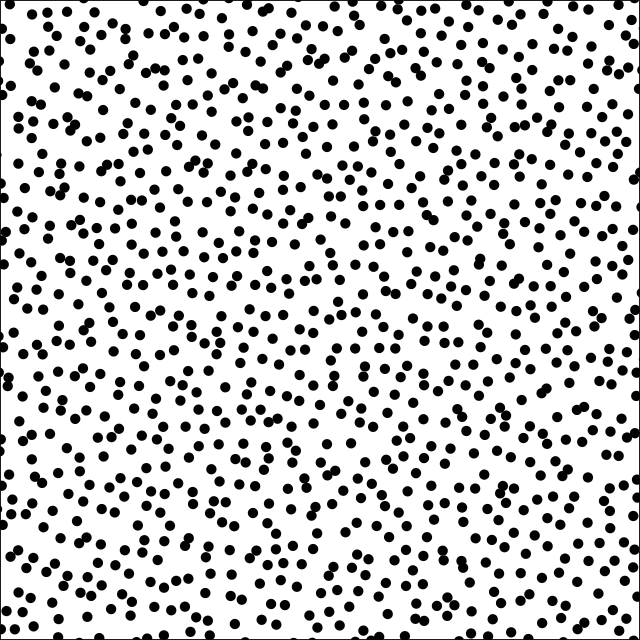
This pattern is drawn by a Shadertoy shader. Its source:

```glsl
// Evenly scattered black dots on white paper inside a thin black frame.

#define DOT_RADIUS 0.0080
#define FRAME_WIDTH 0.0014
#define CELL vec2(0.0300, 0.0333)   // average spacing along and across the rows
#define JITTER vec2(0.62, 0.78)     // share of the cell a dot may wander in
#define ROW_ANGLE -0.47             // row direction in radians
#define PAPER vec3(1.0)
#define INK vec3(0.005)

// Two pseudo-random values in 0..1 for a cell
vec2 hash2(vec2 cell) {
    vec3 q = fract(cell.xyx * vec3(0.1031, 0.1030, 0.0973));
    q += dot(q, q.yzx + 33.33);
    return fract((q.xx + q.yz) * q.zy);
}

// Signed distance to the nearest dot of a jittered grid
float dotField(vec2 p) {
    vec2 home = floor(p / CELL);
    float nearest = 1.0;
    for (int y = -1; y <= 1; y++) {
        for (int x = -1; x <= 1; x++) {
            vec2 cell = home + vec2(x, y);
            vec2 offset = 0.5 + JITTER * (hash2(cell + 117.0) - 0.5);
            nearest = min(nearest, length(p - (cell + offset) * CELL));
        }
    }
    return nearest - DOT_RADIUS;
}

// Signed distance to the frame along the canvas edge
float frameField(vec2 p, vec2 size) {
    vec2 edge = min(p, size - p);
    return min(edge.x, edge.y) - FRAME_WIDTH;
}

void mainImage(out vec4 fragColor, in vec2 fragCoord) {
    float pixel = 1.0 / iResolution.y;
    vec2 p = fragCoord * pixel;
    vec2 size = iResolution.xy * pixel;

    // Turn the grid so that its rows fall gently to the right
    float c = cos(ROW_ANGLE), s = sin(ROW_ANGLE);
    vec2 rowSpace = vec2(c * p.x + s * p.y, c * p.y - s * p.x);

    // One-pixel coverage ramp for smooth edges
    float d = min(dotField(rowSpace), frameField(p, size));
    float coverage = clamp(0.5 - d / pixel, 0.0, 1.0);
    fragColor = vec4(mix(PAPER, INK, coverage), 1.0);
}
```
